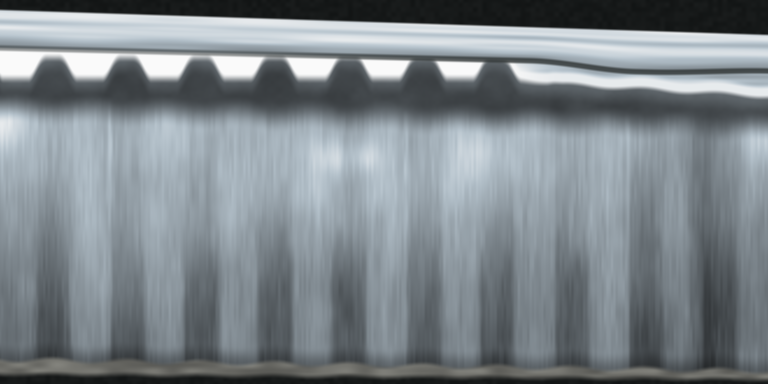
Reproduce this texture procedurally as a Shadertoy shader.

```glsl
#define PITCH 0.0964
#define PHASE 0.117
#define FOLD_START 0.665
#define STREAK_AMOUNT 0.09
#define BLOTCH_AMOUNT 0.10
#define STRIP_CONTRAST 0.14
#define TAU 6.2831853

float hash(vec2 p) {
    p = fract(p * vec2(0.1731, 0.3197));
    p += dot(p, p.yx + 27.31);
    return fract((p.x + p.y) * p.x * 31.7);
}

float noise(vec2 p) {
    vec2 i = floor(p), f = fract(p);
    f = f * f * (3.0 - 2.0 * f);
    return mix(mix(hash(i), hash(i + vec2(1, 0)), f.x),
               mix(hash(i + vec2(0, 1)), hash(i + vec2(1, 1)), f.x), f.y);
}

float fbm(vec2 p) {
    float sum = 0.0, amp = 0.5;
    for (int i = 0; i < 4; i++) {
        sum += amp * noise(p);
        p = p * 2.03 + 7.1;
        amp *= 0.5;
    }
    return sum;
}

// Soft round glow, with the canvas aspect of 2 to 1 allowed for
float glow(vec2 p, vec2 centre, float radius) {
    vec2 q = (p - centre) * vec2(2.0, 1.0) / radius;
    return exp(-dot(q, q));
}

// Cool steel tint that fades to white in the highlights
vec3 steel(float tone) {
    return mix(tone * vec3(0.93, 1.0, 1.05), vec3(tone), smoothstep(0.72, 1.0, tone));
}

// Corrugated sheet: lit upper part, alternating strips lower down
float sheetTone(vec2 p, float wave) {
    float depth = smoothstep(0.32, 0.95, p.y);
    float tone = mix(0.70, 0.46, depth);
    float strip = smoothstep(0.3, 0.65, wave) - 0.5;
    tone += STRIP_CONTRAST * strip * smoothstep(0.35, 0.85, p.y);
    tone += 0.04 * (wave - 0.5);

    // Brushed grain and uneven wear
    float grain = noise(vec2(p.x * 330.0, p.y * 16.0)) + noise(vec2(p.x * 140.0, p.y * 5.0)) - 1.0;
    tone += STREAK_AMOUNT * 0.6 * grain;
    tone += BLOTCH_AMOUNT * 2.0 * (fbm(vec2(p.x * 13.0, p.y * 4.0)) - 0.47);

    // Bright scratch along one flank of each rib
    float flank = fract((p.x - PHASE) / PITCH) - 0.27;
    float rib = floor((p.x - PHASE) / PITCH);
    tone += 0.10 * hash(vec2(rib, 4.0)) * exp(-flank * flank * 900.0);

    // Shaded ends and reflected lights
    tone -= 0.10 * (1.0 - smoothstep(0.0, 0.12, p.x)) * smoothstep(0.3, 0.6, p.y);
    tone -= 0.10 * smoothstep(0.78, 0.93, p.x);
    tone -= 0.10 * exp(-pow((p.x - 0.913) / 0.016, 2.0));
    tone += 0.13 * (glow(p, vec2(0.432, 0.41), 0.045) + glow(p, vec2(0.476, 0.41), 0.04));
    tone += 0.11 * glow(p, vec2(0.63, 0.40), 0.08);
    tone += 0.22 * (glow(p, vec2(0.0, 0.32), 0.06) + glow(p, vec2(1.0, 0.36), 0.08));
    return tone;
}

void mainImage(out vec4 fragColor, in vec2 fragCoord) {
    vec2 p = fragCoord / iResolution.xy;
    p.y = 1.0 - p.y; // measured downwards from the top
    float x = p.x, y = p.y;
    float soft = max(1.2 / iResolution.y, 0.004);
    float wave = 0.5 + 0.5 * cos(TAU * (x - PHASE) / PITCH);
    float fold = smoothstep(FOLD_START - 0.025, FOLD_START + 0.07, x);

    // Boundaries from top to bottom
    float rimTop = 0.026 + 0.065 * x;
    float rimBottom = 0.125 + 0.048 * x + 0.022 * smoothstep(0.69, 0.83, x)
                    - 0.01 * smoothstep(0.85, 1.0, x);
    float scallop = mix(0.15, 0.205, smoothstep(0.05, 0.75, wave));
    float foldEdge = 0.214 + 0.12 * max(x - 0.72, 0.0) + 0.008 * wave;
    float gapEdge = mix(scallop, foldEdge, fold);
    float sheetTop = 0.245 + 0.05 * x - 0.012 * wave;
    float lipTop = 0.93 + 0.03 * x + 0.012 * wave;

    // Sheet below its shadowed shoulder
    float shadow = 0.27 + 0.10 * (fbm(vec2(x * 25.0, y * 14.0)) - 0.47);
    shadow += 0.12 * (1.0 - smoothstep(0.0, 0.05, y - gapEdge));
    float tone = mix(shadow, sheetTone(p, wave), smoothstep(sheetTop, sheetTop + 0.085, y));
    tone *= 1.0 - 0.3 * smoothstep(lipTop - 0.05, lipTop, y);
    vec3 col = steel(tone);

    // White light in the gap, turning into a thin folded edge at the right
    float foldTone = 0.62 + 0.2 * noise(vec2(x * 18.0, y * 90.0));
    float foldLine = smoothstep(gapEdge - 0.038, gapEdge - 0.02, y);
    float gapTone = mix(0.98, mix(foldTone, 0.92, foldLine), fold);
    float gapSoft = mix(0.014, 0.008, fold);
    col = mix(col, steel(gapTone), 1.0 - smoothstep(gapEdge - gapSoft, gapEdge + gapSoft, y));

    // Rolled rim with long reflections and a dark seam below
    float across = (y - rimTop) / (rimBottom - rimTop);
    float rimTone = mix(0.90, 0.58, smoothstep(0.45, 1.0, across));
    rimTone -= 0.16 * exp(-pow((across - 0.3) / 0.10, 2.0)) * noise(vec2(x * 7.0, 2.0));
    rimTone += 0.10 * (noise(vec2(x * 9.0, across * 9.0)) - 0.5);
    col = mix(col, steel(rimTone), 1.0 - smoothstep(-soft, soft, y - rimBottom));
    float seam = 1.0 - smoothstep(0.003, 0.003 + 2.0 * soft, abs(y - rimBottom));
    col = mix(col, vec3(0.20, 0.22, 0.22), seam * mix(0.5, 0.85, smoothstep(0.2, 0.7, x)));

    // Warm grey lip and dark surroundings
    vec3 lip = vec3(0.43, 0.43, 0.41) * (0.8 + 0.4 * noise(vec2(x * 40.0, y * 60.0)));
    col = mix(col, lip, smoothstep(-0.008, 0.008, y - lipTop));
    vec3 dark = vec3(0.07, 0.08, 0.08) + 0.03 * noise(p * vec2(160.0, 80.0));
    float lipBottom = 0.972 + 0.014 * x + 0.004 * wave;
    col = mix(col, dark, smoothstep(-0.01, 0.01, y - lipBottom));
    col = mix(dark, col, smoothstep(-soft, soft, y - rimTop));

    fragColor = vec4(clamp(col, 0.0, 1.0), 1.0);
}
```
